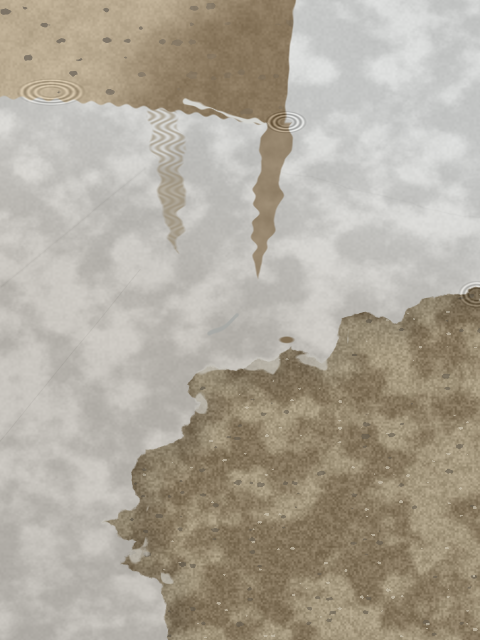
Reproduce this texture procedurally as a Shadertoy shader.

```glsl
// Shallow puddle on speckled concrete, with reflected spires, ripples and a ragged shore.

float hash(vec2 p) {
    p = fract(p * vec2(.1031, .1137));
    p += dot(p, p.yx + 33.33);
    return fract((p.x + p.y) * p.x);
}

float noise(vec2 p) {
    vec2 i = floor(p), f = fract(p);
    f = f * f * (3. - 2. * f);
    return mix(mix(hash(i), hash(i + vec2(1, 0)), f.x),
               mix(hash(i + vec2(0, 1)), hash(i + 1.), f.x), f.y);
}

// Layered noise centred on zero
float fbm(vec2 p) {
    float sum = -.48, amp = .5;
    for (int i = 0; i < 5; i++) {
        sum += amp * noise(p);
        p = mat2(1.6, 1.2, -1.2, 1.6) * p + 7.3;
        amp *= .5;
    }
    return sum;
}

// Coverage of a signed distance, one inside
float fill(float d, float soft) { return 1. - smoothstep(-soft, soft, d); }

float segment(vec2 p, vec2 a, vec2 b) {
    vec2 v = b - a;
    return length(p - a - v * clamp(dot(p - a, v) / dot(v, v), 0., 1.));
}

// Signed distance to the ragged shore polygon
float shoreDistance(vec2 p) {
    const int N = 22;
    vec2 v[N] = vec2[N](vec2(.28, -.1), vec2(.25, .089), vec2(.189, .115), vec2(.215, .15),
        vec2(.163, .177), vec2(.215, .212), vec2(.206, .258), vec2(.228, .297),
        vec2(.273, .31), vec2(.312, .368), vec2(.286, .398), vec2(.319, .424),
        vec2(.43, .434), vec2(.456, .46), vec2(.501, .437), vec2(.521, .447),
        vec2(.534, .499), vec2(.573, .512), vec2(.625, .503), vec2(.664, .534),
        vec2(.85, .56), vec2(.85, -.1));
    float d = 9., side = 1.;
    for (int i = 0, j = N - 1; i < N; j = i, i++) {
        vec2 a = v[i], e = v[j] - a, w = p - a;
        d = min(d, segment(p, a, v[j]));
        bvec3 c = bvec3(w.y >= 0., p.y < v[j].y, e.x * w.y > e.y * w.x);
        if (all(c) || all(not(c))) side = -side;
    }
    return side * d;
}

float wallDistance(vec2 p) {
    float base = .848 - .035 * p.x - .16 * p.x * p.x + .0025 * sin(p.x * 230.);
    float edge = .447 + .08 * (p.y - .83) + .005 * (noise(p * 55.) - .5);
    return max(base - p.y, p.x - edge);
}

// Tapering, water-shaken tower hanging from top to tip
float spireDistance(vec2 p, vec2 top, vec2 tip, float width) {
    float t = (top.y - p.y) / (top.y - tip.y);
    float shake = .012 * (noise(vec2(p.y * 75., top.x * 40.)) - .5);
    float halfWidth = width * (1. - t * t * t) * (.7 + .6 * noise(vec2(p.y * 60., 3)));
    return max(abs(p.x - mix(top.x, tip.x, t) - shake) - halfWidth, max(-t, t - 1.) * .2);
}

// Scattered stones, at most one per cell
float pebbles(vec2 p, float scale, float density) {
    vec2 q = p * scale, cell = floor(q);
    vec2 center = .3 + .4 * vec2(hash(cell + 3.1), hash(cell + 17.7));
    float r = length((fract(q) - center) * vec2(.8, 1.3)) + .15 * noise(q * 6.);
    return step(1. - density, hash(cell + 9.)) * fill(r - .15 - .2 * hash(cell + 41.), .04);
}

// Concentric elliptical waves
float rings(vec2 p, vec2 center, vec2 radius, float count) {
    float r = length((p - center) / radius);
    return sin(r * count * 6.283) * smoothstep(.2, .5, r) * (1. - smoothstep(.8, 1.05, r));
}

vec3 concrete(vec2 p) {
    float patches = smoothstep(-.14, .16, fbm(p * vec2(21, 25)));
    vec3 col = mix(vec3(.51, .45, .355), vec3(.65, .6, .5), patches);
    col += .13 * (noise(p * 330.) - .5) + .08 * fbm(p * 90.);
    col = mix(col, vec3(.39, .36, .31), .6 * pebbles(p, 55., .16));
    return mix(col, vec3(.8, .77, .7), .7 * pebbles(p + 5., 95., .05));
}

vec3 water(vec2 p) {
    float bright = smoothstep(.42, .98, p.y + .35 * (p.x - .3));
    vec3 col = mix(vec3(.742, .728, .703), vec3(.82, .825, .82), bright);
    col += .03 * fill(length((p - vec2(.02, .76)) / vec2(.3, .12)) - .6, .6);
    col += .1 * (smoothstep(-.18, .22, fbm(p * vec2(20, 26) + 4.)) - .5);
    col += .05 * fbm(p * vec2(5, 8)) + .025 * (noise(p * 260.) - .5);
    // Submerged cracks
    vec2 q = p + .012 * fbm(p * 18.);
    col -= .07 * fill(segment(q, vec2(0, .55), vec2(.23, .74)), .004);
    col -= .07 * fill(segment(q, vec2(0, .31), vec2(.22, .58)), .002);
    return col - .04 * fill(segment(q, vec2(.44, .73), vec2(.75, .66)), .003);
}

void mainImage(out vec4 fragColor, in vec2 fragCoord) {
    vec2 p = fragCoord / iResolution.y;
    float aa = 1.2 / iResolution.y;
    vec3 col = water(p);

    // Open lattice tower and solid spire
    float lattice = fill(spireDistance(p, vec2(.254, .83), vec2(.276, .605), .023), .003);
    float strands = .5 + .5 * sin(p.x * 420. + 5. * sin(p.y * 190.));
    float solid = 1. - smoothstep(.71, .76, p.y);
    col = mix(col, vec3(.6, .55, .46), lattice * mix(.6 * strands, .55 + .25 * strands, solid));
    float spire = fill(spireDistance(p, vec2(.432, .808), vec2(.402, .565), .021), aa);
    col = mix(col, vec3(.57, .5, .4) + .12 * fbm(p * 50.), spire * .92);

    // Reflected wall, pale and stony at left
    float shade = smoothstep(.16, .36, p.x + .9 * (.93 - p.y) + .12 * fbm(p * 12.));
    vec3 wall = mix(vec3(.73, .67, .57), vec3(.54, .47, .37), shade);
    wall += .1 * fbm(p * 45.) + .05 * (noise(p * 280.) - .5);
    wall = mix(wall, vec3(.42, .39, .35), (.75 - .5 * shade) * pebbles(p, 38., .32));
    col = mix(col, wall, fill(wallDistance(p), aa));
    float sliver = segment(p + .006 * (noise(p * 70.) - .5), vec2(.29, .841), vec2(.41, .806));
    col = mix(col, vec3(.83, .83, .81), fill(sliver - .006 * noise(p * 45.), aa));

    // Shore with a dark wet rim and glints
    vec2 warp = vec2(fbm(p * 32.), fbm(p * 32. + 50.));
    float shore = shoreDistance(p + .03 * warp);
    vec3 ground = concrete(p) * mix(.88, 1., smoothstep(0., .07, -shore));
    col = mix(col, ground, fill(shore, aa));
    float glint = smoothstep(.63, .73, noise(p * vec2(38, 30) + 8.));
    col = mix(col, vec3(.79, .78, .75), .7 * glint * fill(abs(shore + .006) - .009, .003));

    // Floating leaf and drowned twig
    float leaf = length((p - vec2(.448, .469)) * vec2(.55, 1.2)) - .006;
    col = mix(col, vec3(.5, .43, .33), fill(leaf, aa));
    vec2 bent = p + vec2(0, .003 * sin(p.x * 130.));
    float twig = segment(bent, vec2(.327, .476), vec2(.37, .505)) - .003;
    col = mix(col, vec3(.65, .66, .65), .8 * fill(twig, .0015));

    // Raindrop waves
    col += .1 * rings(p, vec2(.08, .856), vec2(.055, .022), 5.);
    col += .13 * rings(p, vec2(.447, .809), vec2(.033, .018), 4.);
    col += .1 * rings(p, vec2(.745, .54), vec2(.03, .022), 4.);
    fragColor = vec4(clamp(col, 0., 1.), 1);
}
```
